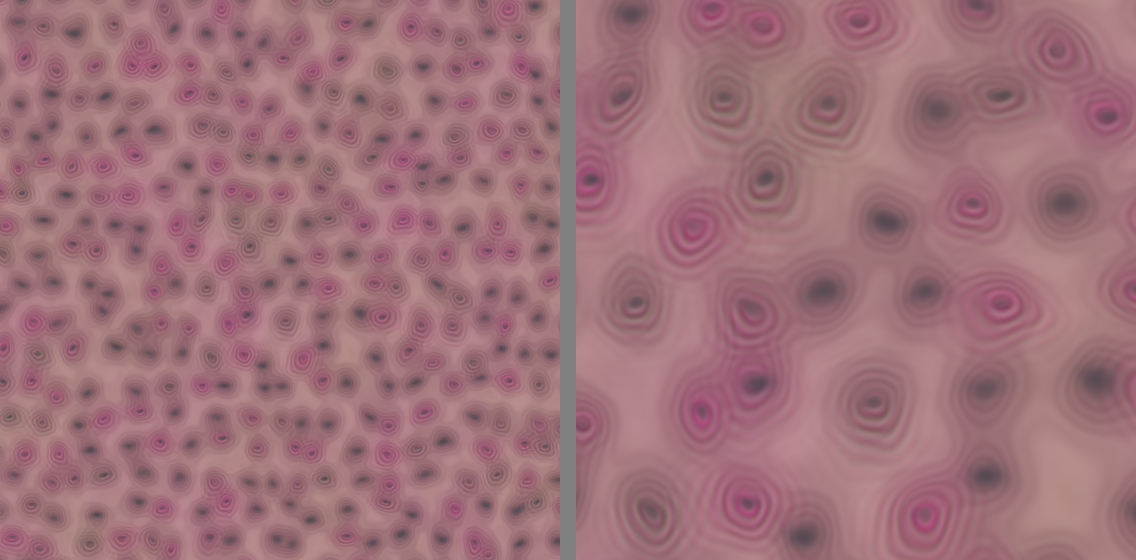
Left: the whole. Right: its middle third, enlarged.
Write a Shadertoy shader that draws this pattern.

```glsl
// Soft mauve skin of packed grains: dark oval pits and ringed rosettes
// with pale swellings between them. Each grain sits in a staggered, jittered
// grid; summed falloffs give the relief, layered sines bend and tint the field.

const float GRAINS_ACROSS = 17.5;
const float TAU = 6.2831853;

const vec3 SHADE = vec3(0.54, 0.365, 0.405);
const vec3 PALE  = vec3(0.715, 0.545, 0.55);
const vec3 SLATE = vec3(0.27, 0.26, 0.29);
const vec3 PINK_SHIFT  = vec3(0.055, -0.03, 0.03);
const vec3 OLIVE_SHIFT = vec3(-0.02, 0.015, -0.015);

struct Relief {
    vec3 tint;    // coloured rings and halos
    float crowd;  // closeness to grain centres
    float eye;    // darkness of the pits
};

vec4 hash42(vec2 cell) {
    vec4 p = fract(cell.xyxy * vec4(0.1031, 0.1030, 0.0973, 0.1099));
    p += dot(p, p.wzxy + 33.33);
    return fract((p.xxyz + p.yzzw) * p.zywx);
}

// Layered sines, roughly -1 to 1
float waves(vec2 p, float phase) {
    float sum = 0.0, amplitude = 0.5;
    for (int i = 0; i < 4; i++) {
        sum += amplitude * sin(p.x + phase + 1.3 * sin(p.y + phase * 1.7));
        p = mat2(1.2, 1.5, -1.5, 1.2) * p;
        amplitude *= 0.55;
    }
    return sum;
}

float gauss(vec2 p, vec2 radius) {
    vec2 q = p / radius;
    return exp(-dot(q, q));
}

// One grain seen from its centre; rnd picks its kind, size and colour
Relief grain(vec2 p, vec4 rnd) {
    float rosette = smoothstep(0.35, 0.5, rnd.z);
    float size = mix(0.24, 0.5, rnd.w);
    float phase = TAU * rnd.x;

    // Uneven, slightly flattened distance
    vec2 bent = p + 0.022 * sin(p.yx * 11.0 + phase + vec2(0.0, 2.0));
    float d = length(bent * vec2(0.94, 1.08)) + 0.0001;
    float halo = exp(-d * d / (size * size));

    // Thin off-centre rings, broken into arcs, shifted a little per channel
    float side = dot(p, vec2(cos(phase), sin(phase))) / d;
    float arc = 0.7 - 0.4 * side * side - 0.35 * p.y / d;
    float ringPath = d + 0.16 * bent.y + 0.05 * side * d;
    vec3 rings = sin(ringPath * 50.0 + phase + vec3(0.0, 0.8, 0.25));
    float ringMask = halo * smoothstep(0.03, 0.1, d) * arc;

    Relief r;
    float hue = fract(rnd.w * 7.0 + rnd.y * 3.0);
    vec3 shift = mix(OLIVE_SHIFT, PINK_SHIFT, smoothstep(0.0, 0.6, hue));
    r.tint = rosette * (shift * halo + rings * ringMask * vec3(0.066, 0.078, 0.068));

    // Vivid lip around the eye
    float lip = exp(-pow((d - 0.11) / 0.04, 2.0));
    r.tint += rosette * lip * hue * vec3(0.06, -0.025, 0.035);

    vec2 eyeRadius = mix(vec2(0.19, 0.125), vec2(0.12, 0.065), rosette);
    vec2 eyeCentre = 0.08 * (rnd.yx - 0.5);
    float depth = mix(0.5 + 0.3 * rnd.w, 0.25 + 0.5 * rnd.y, rosette);
    r.eye = depth * gauss(bent - eyeCentre, eyeRadius);
    r.crowd = gauss(p, vec2(0.34, 0.38));
    return r;
}

Relief gather(vec2 p) {
    Relief total = Relief(vec3(0.0), 0.0, 0.0);
    for (int y = -1; y <= 1; y++) {
        float row = floor(p.y) + float(y);
        float stagger = 0.5 * mod(row, 2.0);
        for (int x = -1; x <= 1; x++) {
            vec2 cell = vec2(floor(p.x - stagger) + float(x), row);
            vec4 rnd = hash42(cell + 17.0);
            vec2 centre = cell + 0.5 + vec2(stagger, 0.0) + 0.5 * (rnd.xy - 0.5);
            Relief g = grain(p - centre, rnd);
            total.tint += g.tint;
            total.crowd += g.crowd;
            total.eye += g.eye;
        }
    }
    return total;
}

void mainImage(out vec4 fragColor, in vec2 fragCoord) {
    vec2 uv = fragCoord / iResolution.y;
    vec2 p = uv * GRAINS_ACROSS;

    // Bend the grid so that rows dissolve
    p += 0.24 * vec2(waves(p * 0.7, 1.0), waves(p.yx * 0.7, 4.0));

    Relief r = gather(p);
    float light = exp(-2.2 * r.crowd);
    vec3 colour = mix(SHADE, PALE, light) + r.tint;

    // Fine creases that flow around the grains
    float crease = sin(r.crowd * 30.0 + 3.5 * waves(p * 2.2, 2.0));
    colour += 0.013 * crease * vec3(0.8, 1.0, 0.9);

    // Broad drift between magenta and olive
    float drift = waves(uv * 14.0, 3.0);
    colour += drift * vec3(0.006, -0.014, 0.012);

    colour = mix(colour, SLATE, clamp(r.eye, 0.0, 0.75));
    fragColor = vec4(colour, 1.0);
}
```
